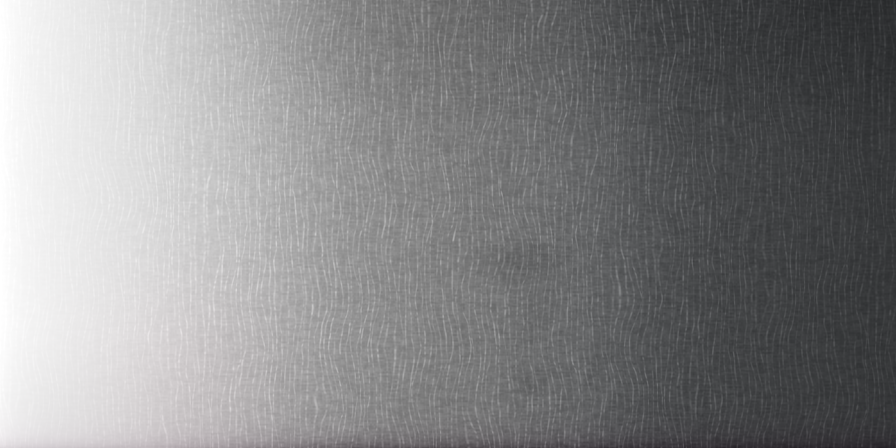
A Shadertoy shader for this texture:

```glsl
// Brushed grey cloth lit from the left: a smooth falloff of light from white
// to charcoal, covered with pale, wandering, broken vertical threads and a
// fine cross weave. Threads are noise-bent lines, one per column cell.

const float THREADS = 80.0;        // threads per canvas height
const float THREAD_WIDTH = 0.0012; // half width, in canvas heights
const float THREAD_GAIN = 0.085;
const float THREAD_MEAN = 0.24;    // average coverage, keeps the tone steady
const float WANDER = 0.42;         // sideways drift, in thread cells
const float SHARED_WANDER = 2.0;   // drift common to neighbours, in cells
const float WEAVE_GAIN = 0.042;
const float GRAIN_GAIN = 0.038;
const float EDGE_SHADE = 0.30;
const int STOPS = 9;
const float LIGHT[STOPS] = float[STOPS](
    0.955, 0.89, 0.765, 0.605, 0.505, 0.43, 0.312, 0.258, 0.225);

float hash(vec2 p) {
    vec3 q = fract(vec3(p.xyx) * 0.1031);
    q += dot(q, q.yzx + 33.33);
    return fract((q.x + q.y) * q.z);
}

float noise(vec2 p) {
    vec2 i = floor(p);
    vec2 f = fract(p);
    f = f * f * (3.0 - 2.0 * f);
    float low = mix(hash(i), hash(i + vec2(1, 0)), f.x);
    float high = mix(hash(i + vec2(0, 1)), hash(i + vec2(1, 1)), f.x);
    return mix(low, high, f.y);
}

// Catmull-Rom curve through the light stops
float lightAcross(float u) {
    float s = clamp(u, 0.0, 0.9999) * float(STOPS - 1);
    int i = int(s);
    float t = fract(s);
    float a = LIGHT[max(i - 1, 0)];
    float b = LIGHT[i];
    float c = LIGHT[i + 1];
    float d = LIGHT[min(i + 2, STOPS - 1)];
    return b + 0.5 * t * (c - a + t * (2.0 * a - 5.0 * b + 4.0 * c - d
        + t * (3.0 * (b - c) + d - a)));
}

// Coverage of pale threads, drifting alone and together, cut by cross yarns
float threads(vec2 p, float pixel) {
    float x = p.x * THREADS + SHARED_WANDER * (noise(p * vec2(12.0, 9.0)) - 0.5);
    float cell = floor(x);
    float soft = pixel * THREADS;
    float halfWidth = THREAD_WIDTH * THREADS;
    float cover = 0.0;
    for (int k = -1; k <= 1; k++) {
        float id = cell + float(k);
        float drift = noise(vec2(id * 7.3, p.y * 12.0)) - 0.5;
        drift += 0.5 * (noise(vec2(id * 3.7 + 40.0, p.y * 36.0)) - 0.5);
        float center = id + 0.5 + 2.0 * WANDER * drift;
        float line = 1.0 - smoothstep(halfWidth - 0.5 * soft,
                                      halfWidth + soft, abs(x - center));
        float strength = 0.3 + 0.7 * noise(vec2(id * 5.1 + 9.0, p.y * 19.0));
        float breaks = 0.1 + 0.9 * noise(vec2(id * 11.0, p.y * 170.0));
        cover = max(cover, line * strength * breaks * 2.0);
    }
    return cover;
}

// Soft elliptical stain
float smudge(vec2 p, vec2 center, vec2 radius) {
    vec2 d = (p - center) / radius;
    return exp(-dot(d, d));
}

void mainImage(out vec4 fragColor, in vec2 fragCoord) {
    vec2 uv = fragCoord / iResolution.xy;
    vec2 p = fragCoord / iResolution.y;
    float pixel = 1.0 / iResolution.y;

    // Broad light, with a slight lean and darker outer borders
    float lean = 0.020 * sin(3.14159 * uv.y) - 0.010;
    float tone = lightAcross(uv.x - lean * smoothstep(0.0, 0.2, uv.x));
    float away = smoothstep(0.15, 0.45, uv.x);
    tone *= 1.0 - (0.06 + 0.10 * uv.x) * away * smoothstep(0.6, 1.0, uv.y);
    tone *= 1.0 - 0.05 * (1.0 - smoothstep(0.0, 0.3, uv.y)) * (1.0 - uv.x);
    tone *= 1.0 - EDGE_SHADE * exp(-uv.y * 55.0) * (0.35 + 0.65 * away);
    tone += 0.05 * exp(-uv.x * 40.0);

    // Faint stains right of the center
    tone -= 0.050 * smudge(p, vec2(1.17, 0.42), vec2(0.10, 0.035));
    tone -= 0.030 * smudge(p, vec2(1.18, 0.15), vec2(0.05, 0.035));
    tone -= 0.020 * smudge(p, vec2(1.19, 0.30), vec2(0.05, 0.09));

    // Cloth relief fades in the strongest light and in the shadow
    float relief = mix(0.15, 1.0, smoothstep(0.04, 0.4, uv.x));
    relief *= mix(1.0, 0.55, smoothstep(0.6, 1.0, uv.x));
    float rows = noise(p * vec2(60.0, 250.0)) - 0.5;
    float columns = noise(p * vec2(230.0, 45.0)) - 0.5;
    float grain = noise(p * vec2(250.0, 230.0) + 17.0) - 0.5;
    float cloth = THREAD_GAIN * (threads(p, pixel) - THREAD_MEAN)
        + WEAVE_GAIN * (1.2 * rows + 0.8 * columns) + GRAIN_GAIN * grain;
    tone += cloth * relief;

    // Neutral cloth, cool in shade, faintly rosy low on the left and at the rim
    vec3 color = vec3(tone);
    color += vec3(-0.006, 0.0, 0.006) * smoothstep(0.45, 0.75, uv.x);
    float rosy = smudge(uv, vec2(0.21, 0.15), vec2(0.12, 0.25));
    color += vec3(0.010, -0.006, -0.002) * rosy;
    color += vec3(0.012, -0.010, 0.006) * exp(-uv.y * 30.0);
    fragColor = vec4(clamp(color, 0.0, 1.0), 1.0);
}
```
